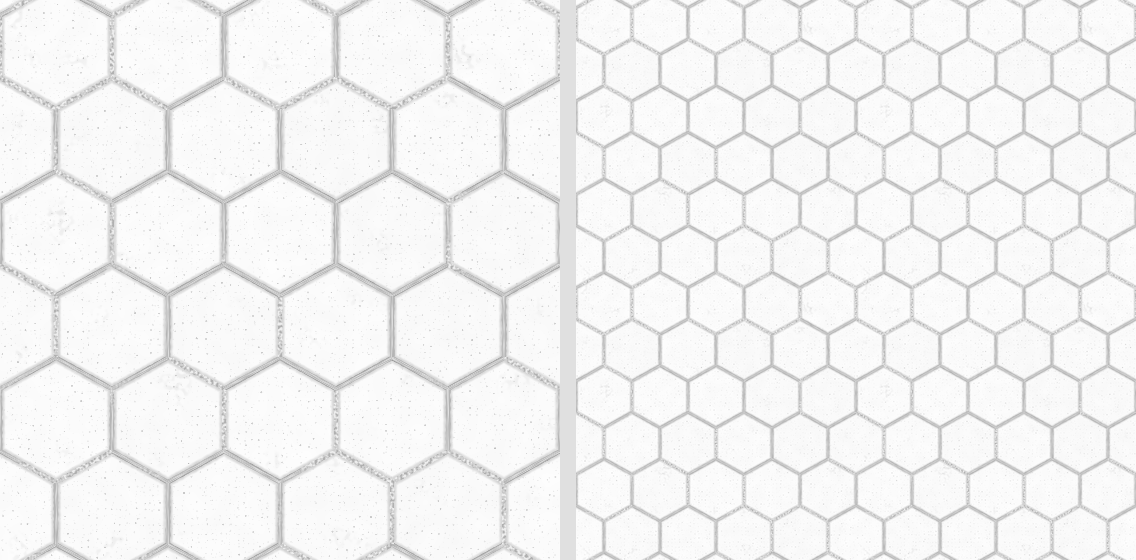
Left: one tile. Right: repeated 2 by 2.
A three.js fragment shader for this pattern:

```glsl
varying vec2 vUv;

// Layout, in units of the canvas
const float COLUMNS = 5.0;
const float ROWS = 6.0;              // even, so staggered rows wrap
const float JOINT_HALF = 0.0042;
const float BEVEL_END = 0.0060;
const float HALO_END = 0.0108;
const float SOFT = 0.0009;

// Grey levels
const float TILE = 0.982;
const float BEVEL = 0.855;
const float GROUT = 0.79;
const float GROOVE = 0.62;
const float GRAIN_LIGHT = 0.93;
const float GRAIN_DARK = 0.69;

// Wear
const float CRUMBLE_START = 0.48;
const float CRUMBLE_END = 0.72;
const float GRAIN_CELLS = 210.0;
const float SPECK_CELLS = 72.0;
const float DUST_CELLS = 118.0;

const vec2 PITCH = vec2(1.0 / COLUMNS, 2.0 / ROWS);
const vec2 HALF_CELL = vec2(0.5 / COLUMNS, 2.0 / (3.0 * ROWS));

float hash(vec2 p) {
  vec3 q = fract(p.xyx * vec3(0.1031, 0.1030, 0.0973));
  q += dot(q, q.yzx + 33.33);
  return fract((q.x + q.y) * q.z);
}

float cornerSlope(vec2 cell, vec2 f, vec2 corner, float period) {
  float angle = 6.2832 * hash(mod(cell + corner, period));
  return dot(vec2(cos(angle), sin(angle)), f - corner);
}

// Gradient noise that wraps after a whole number of cells
float noise(vec2 p, float period) {
  vec2 cell = floor(p);
  vec2 f = p - cell;
  vec2 u = f * f * f * (f * (f * 6.0 - 15.0) + 10.0);
  float low = mix(cornerSlope(cell, f, vec2(0.0), period),
                  cornerSlope(cell, f, vec2(1.0, 0.0), period), u.x);
  float high = mix(cornerSlope(cell, f, vec2(0.0, 1.0), period),
                   cornerSlope(cell, f, vec2(1.0), period), u.x);
  return mix(low, high, u.y);
}

// Distance inside a hexagon to its upright (x) and slanted (y) sides
vec2 sideDistances(vec2 q, vec2 slantNormal) {
  vec2 a = abs(q);
  return vec2(HALF_CELL.x - a.x, dot(slantNormal, vec2(0.0, HALF_CELL.y) - a));
}

vec2 nearestCentre(vec2 p, vec2 offset) {
  return floor((p - offset) / PITCH + 0.5) * PITCH + offset;
}

// One jittered dot per cell; few are strong
float specks(vec2 uv, float cells, float radius, float density) {
  vec2 p = uv * cells;
  vec2 id = mod(floor(p), cells);
  vec2 jitter = vec2(hash(id + 7.0), hash(id + 151.0));
  float size = radius * cells * mix(0.6, 1.3, hash(id + 311.0));
  float dist = length(fract(p) - mix(vec2(0.25), vec2(0.75), jitter));
  float strength = hash(id + 473.0);
  float dot_ = 1.0 - smoothstep(size - SOFT * cells * 0.6, size + SOFT * cells * 0.6, dist);
  return dot_ * mix(0.25, 1.0, strength * strength) * step(hash(id + 619.0), density);
}

// Straight grooves on sound joints, loose grains on worn ones
float groutShade(vec2 uv, float along, float across, vec2 edge) {
  float seed = hash(edge + 31.0);
  vec2 local = vec2(along * 45.0, across * 650.0) + floor(seed * 200.0);
  float streak = noise(local, 256.0);
  float rim = smoothstep(JOINT_HALF - 0.0024, JOINT_HALF - 0.0008, abs(across));
  float lean = mix(0.45, 1.0, step(0.0, across * (seed - 0.5)));
  float sound = mix(GROUT + 0.16 * streak, GROOVE, rim * lean * (0.8 + 0.6 * streak));

  float grain = noise(uv * GRAIN_CELLS, GRAIN_CELLS);
  float worn = mix(GROUT + 0.02, GRAIN_LIGHT, smoothstep(0.05, 0.3, grain));
  worn = mix(worn, GRAIN_DARK, smoothstep(0.08, 0.32, -grain));

  float wear = hash(edge) + 0.5 * noise(uv * 12.0, 12.0);
  return mix(sound, worn, smoothstep(CRUMBLE_START, CRUMBLE_END, wear));
}

float tileShade(vec2 uv, vec2 tile) {
  float shade = TILE + 0.008 * (hash(tile + 53.0) - 0.5);
  shade += 0.012 * noise(uv * 24.0, 24.0);
  float stain = smoothstep(0.25, 0.55, noise(uv * 14.0, 14.0));
  shade -= 0.05 * stain * smoothstep(-0.1, 0.4, noise(uv * 96.0, 96.0));
  shade -= 0.20 * specks(uv, SPECK_CELLS, 0.0014, 0.65);
  return shade - 0.08 * specks(uv, DUST_CELLS, 0.0011, 0.5);
}

void main() {
  vec2 uv = vUv;
  vec2 slantNormal = normalize(vec2(0.5 * HALF_CELL.y, HALF_CELL.x));

  // Two interleaved lattices; the enclosing hexagon has the larger distance
  vec2 centre = nearestCentre(uv, vec2(0.0, 0.25 * PITCH.y));
  vec2 other = nearestCentre(uv, vec2(0.5, 0.75) * PITCH);
  vec2 sides = sideDistances(uv - centre, slantNormal);
  vec2 otherSides = sideDistances(uv - other, slantNormal);
  if (min(otherSides.x, otherSides.y) > min(sides.x, sides.y)) {
    centre = other;
    sides = otherSides;
  }

  // Nearest edge, with a frame shared by both neighbours
  float upright = step(sides.x, sides.y);
  vec2 facing = 2.0 * step(vec2(0.0), uv - centre) - 1.0;
  vec2 middle = centre + facing * mix(0.25 * vec2(PITCH.x, PITCH.y), vec2(HALF_CELL.x, 0.0), upright);
  vec2 normal = mix(vec2(slantNormal.x * facing.x * facing.y, slantNormal.y), vec2(1.0, 0.0), upright);
  vec2 grid = vec2(4.0 * COLUMNS, 2.0 * ROWS);
  vec2 edge = mod(floor(middle * grid + 0.5), grid);
  vec2 tile = mod(floor(centre * grid + 0.5), grid);
  float across = dot(uv - middle, normal);
  float along = dot(uv - middle, vec2(-normal.y, normal.x));

  // Tile, softened bevel, then grout with a slightly ragged border
  float dist = min(sides.x, sides.y);
  float ragged = dist + 0.0009 * noise(uv * 130.0, 130.0);
  float bevel = BEVEL + 0.05 * noise(uv * 90.0, 90.0);
  float shade = mix(bevel, tileShade(uv, tile), smoothstep(BEVEL_END - 0.001, HALO_END, ragged));
  float joint = 1.0 - smoothstep(JOINT_HALF - SOFT, JOINT_HALF + SOFT, ragged);
  shade = mix(shade, groutShade(uv, along, across, edge), joint);
  gl_FragColor = vec4(vec3(shade), 1.0);
}
```
